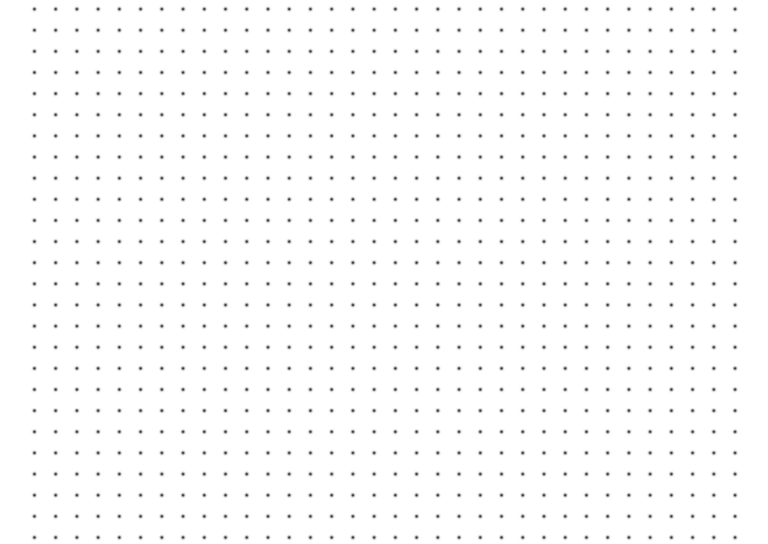
Write a WebGL 1 fragment shader that draws this pattern.

```glsl
precision highp float;
// Dot grid paper: small soft grey dots on white, 34 across and 26 down.

uniform vec2 u_resolution;

// Lengths are fractions of the canvas width.
#define GRID_COUNT vec2(34.0, 26.0)
#define GRID_PITCH vec2(0.027645, 0.02752)
#define FIRST_DOT vec2(0.04484, 0.0085)
#define DOT_SPREAD 0.0015
#define DOT_DENSITY 0.82
#define PAPER_COLOR vec3(1.0)
#define INK_COLOR vec3(0.0)

// Offset from p to the closest dot, limited to the dots of the grid.
vec2 offsetToNearestDot(vec2 p) {
    vec2 cell = floor((p - FIRST_DOT) / GRID_PITCH + 0.5);
    cell = clamp(cell, vec2(0.0), GRID_COUNT - 1.0);
    return p - FIRST_DOT - cell * GRID_PITCH;
}

// Round dot with a Gaussian falloff, never narrower than a pixel.
float softDot(vec2 offset, float pixel) {
    float spread = max(DOT_SPREAD, 0.5 * pixel);
    return exp(-dot(offset, offset) / (2.0 * spread * spread));
}

void main() {
    float pixel = 1.0 / u_resolution.x;
    vec2 p = gl_FragCoord.xy * pixel;

    float ink = DOT_DENSITY * softDot(offsetToNearestDot(p), pixel);
    gl_FragColor = vec4(mix(PAPER_COLOR, INK_COLOR, ink), 1.0);
}
```
